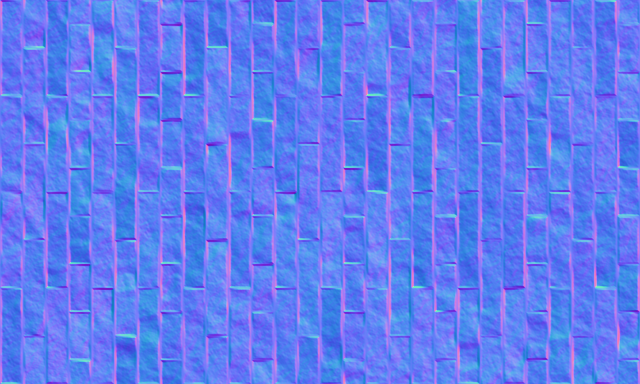
Give the GLSL for this texture map, as a Shadertoy shader.

```glsl
// Tangent-space normal map of split-stone strips set in 28 upright columns.

float hash(vec2 p) {
    return fract(sin(dot(p, vec2(127.1, 311.7))) * 43758.5453);
}

float valueNoise(vec2 p) {
    vec2 i = floor(p), f = fract(p);
    f = f * f * (3.0 - 2.0 * f);
    return mix(mix(hash(i), hash(i + vec2(1, 0)), f.x),
               mix(hash(i + vec2(0, 1)), hash(i + vec2(1, 1)), f.x), f.y);
}

// Signed rough relief; every octave adds about the same slope.
float roughness(vec2 p) {
    float sum = 0.0, amplitude = 0.15;
    for (int i = 0; i < 5; i++) {
        sum += amplitude * (valueNoise(p) - 0.5);
        p = mat2(1.6, 1.2, -1.2, 1.6) * p + 7.3;
        amplitude *= 0.52;
    }
    return sum;
}

// Surface height in column widths; lean receives the slope of the whole stone.
float stoneHeight(vec2 p, out vec2 lean) {
    // Four-column bond: long, long shifted, long, short shifted
    float column = floor(p.x);
    float kind = mod(column, 4.0);
    float len = kind > 2.5 ? 2.1 : 4.2;
    float row = p.y / len + 0.5 * mod(kind, 2.0);
    vec2 id = vec2(column, floor(row));
    vec2 local = vec2(fract(p.x) - 0.5, (fract(row) - 0.5) * len);

    // Worn edges fall to the shared joint level
    vec2 margin = vec2(0.5, 0.5 * len) - abs(local);
    float wear = 0.06 * valueNoise(p * 2.3 + id * 9.0);
    float edge = smoothstep(0.0, 0.09 + wear, min(margin.x, 1.4 * margin.y));

    // Each stone has its own lean, depth, broken face and chipped hollows
    float turn = hash(id + 19.1);
    lean = vec2(0.36 * turn * turn, 0.2 * (hash(id + 41.3) - 0.5)) * edge;
    float level = 0.055 * (hash(id + 3.7) - 0.5);
    float rise = (0.02 + 0.09 * turn) * local.x;
    float hollow = 0.1 * smoothstep(0.6, 0.95, valueNoise(p * 0.8 + id * 3.31));
    return (level + rise - hollow + roughness(p * 0.9 + id * 5.17)) * edge;
}

void mainImage(out vec4 fragColor, in vec2 fragCoord) {
    vec2 p = fragCoord / iResolution.xy * vec2(28.0, 16.8);

    // Central differences, with a general lean to the left
    vec2 e = vec2(0.04, 0.0), lean, unused;
    stoneHeight(p, lean);
    vec2 slope = vec2(stoneHeight(p + e.xy, unused) - stoneHeight(p - e.xy, unused),
                      stoneHeight(p + e.yx, unused) - stoneHeight(p - e.yx, unused)) / (2.0 * e.x);
    slope += lean + vec2(0.18, 0.02);

    vec3 normal = normalize(vec3(-slope, 1.0));
    fragColor = vec4((normal * 0.5 + 0.5) * vec3(1.0, 1.0, 0.98), 1.0);
}
```
